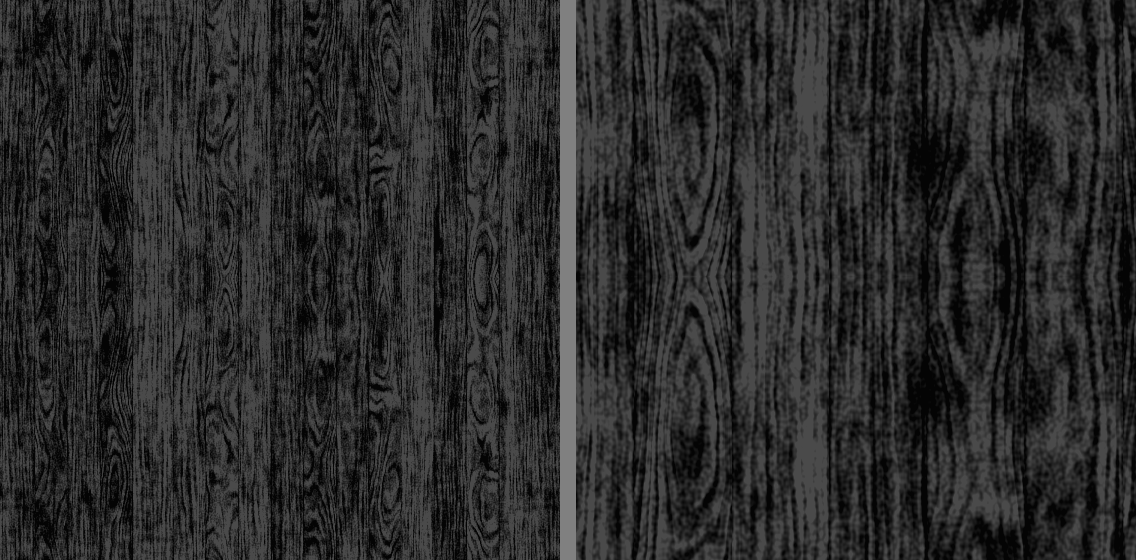
Left, the full canvas; right, a detail of the centre.
Reproduce this texture procedurally as a Shadertoy shader.

```glsl
// Charred wooden boards standing upright, mirrored about a horizontal axis.
// Each board mixes straight grain with arched growth rings (contours of a
// height field); fibres follow those contours, then speckle, scuffs and soot.

const vec3 SOOT = vec3(0.015);
const vec3 ASH = vec3(0.29);
const float MIRROR_Y = 0.502;      // height of the mirror axis
const float BOARD_WIDTH = 0.0582;
const float FIRST_EDGE = 0.004;    // left edge of board 0
const int BOARDS = 16;             // boards before the row repeats
const float WIDE_BOARD = 4.0;      // index of the one wider board
const float WIDE_EXTRA = 0.25;     // its extra width, in boards
const float SEAM = 0.07;           // seam width, in half boards
const float BASE_TONE = 0.56;
const float RING_DEPTH = 0.55;
const float FIBRE_DEPTH = 0.48;
const float SPECKLE_DEPTH = 0.75;
const float SCUFF_DEPTH = 0.35;
const float PATCH_DEPTH = 0.55;
const float SMUDGE_DEPTH = 0.7;

// Brightness offset of each board.
const float TONE[BOARDS] = float[](
    -0.08, -0.18, -0.05, -0.16, 0.20, 0.03, 0.05, 0.15,
    -0.10, -0.11, -0.07, -0.04, 0.20, -0.12, 0.05, 0.12);

// Grain figure of each board: 0 is straight, 1 is fully arched.
const float FIGURE[BOARDS] = float[](
    0.1, 0.8, 0.1, 0.9, 0.0, 0.25, 1.0, 0.15,
    0.1, 0.7, 0.3, 0.9, 0.0, 0.2, 1.0, 0.15);

float hash(ivec2 cell) {
    uvec2 k = uvec2(cell) * uvec2(1597u, 3571u);
    uint n = (k.x ^ (k.y << 7)) * 74779u + k.y;
    n = (n ^ (n >> 15)) * 668265u;
    n = (n ^ (n >> 13)) * 374761u;
    return float((n ^ (n >> 16)) & 65535u) / 65536.0;
}

float cornerSlope(ivec2 cell, vec2 offset) {
    float angle = 6.28319 * hash(cell);
    return dot(vec2(cos(angle), sin(angle)), offset);
}

float gradientNoise(vec2 p) {
    ivec2 i = ivec2(floor(p));
    vec2 f = fract(p);
    vec2 w = f * f * f * (f * (f * 6.0 - 15.0) + 10.0);
    float low = mix(cornerSlope(i, f),
                    cornerSlope(i + ivec2(1, 0), f - vec2(1, 0)), w.x);
    float high = mix(cornerSlope(i + ivec2(0, 1), f - vec2(0, 1)),
                     cornerSlope(i + ivec2(1, 1), f - vec2(1, 1)), w.x);
    return mix(low, high, w.y);
}

// Contours of this height are the growth rings; u runs -1..1 over a board.
float ringHeight(float u, float y, float figure, vec2 seed) {
    float heart = 0.9 * gradientNoise(vec2(0.5, y * 3.0) + seed.yx);
    float straight = 4.5 * u + 1.2 * gradientNoise(vec2(u, y * 4.0) + seed);
    float arched = 3.2 * pow(abs(u - heart), 1.5)
                 + 7.5 * gradientNoise(vec2(u * 0.5, y * 5.5) + seed);
    float jag = 0.5 * gradientNoise(vec2(u * 2.5, y * 30.0) + seed);
    return mix(straight, arched, figure) + jag * mix(0.5, 1.0, figure);
}

// A dark line at each whole height, fading out where rings get too dense.
float ringTone(float height) {
    float s = fract(height);
    float line = smoothstep(0.05, 0.4, s) * (1.0 - smoothstep(0.8, 1.0, s));
    return (line - 0.6) * (1.0 - smoothstep(0.4, 0.9, fwidth(height)));
}

void mainImage(out vec4 fragColor, in vec2 fragCoord) {
    vec2 p = fragCoord / iResolution.xy;
    float y = abs(p.y - MIRROR_Y);

    // Board index and position across the board
    float period = float(BOARDS) + WIDE_EXTRA;
    float x = mod((p.x - FIRST_EDGE) / BOARD_WIDTH, period);
    x -= WIDE_EXTRA * clamp((x - WIDE_BOARD) / (1.0 + WIDE_EXTRA), 0.0, 1.0);
    int board = clamp(int(x), 0, BOARDS - 1);
    float u = 2.0 * (x - float(board)) - 1.0;
    vec2 seed = vec2(37.73, 11.37) * (float(board) + 1.0);
    float figure = FIGURE[board];

    // Growth rings, stronger in some stretches than in others
    float tone = BASE_TONE + TONE[board];
    float height = ringHeight(u, y, figure, seed);
    float strength = 0.9 + gradientNoise(vec2(u * 2.0, y * 9.0) + seed * 2.3);
    tone += RING_DEPTH * strength * mix(0.7, 1.0, figure) * ringTone(height);

    // Long crisp fibres along the contours, and fine speckle
    float across = 1.35 * height + 0.8 * u;
    float fibre = gradientNoise(vec2(across, y * 15.0) + seed);
    tone += FIBRE_DEPTH * (smoothstep(-0.25, 0.2, fibre) - 0.55);
    float pore = gradientNoise(vec2(u * 7.5, y * 90.0) + seed.yx);
    float grit = gradientNoise(vec2(u * 11.0, y * 310.0) + seed);
    tone += SPECKLE_DEPTH * (0.6 * pore + 0.75 * grit);

    // Cross scuffs, broad patches and sooty smudges
    tone += SCUFF_DEPTH * gradientNoise(vec2(u * 1.3, y * 75.0) + seed.yx);
    tone += PATCH_DEPTH * gradientNoise(vec2(u * 1.3, y * 5.0) + seed.yx);
    float smudge = gradientNoise(vec2(u * 1.0, y * 14.0) + seed * 1.7);
    tone -= SMUDGE_DEPTH * smoothstep(0.25, 0.65, smudge);

    // Seams between boards
    float seam = 1.0 - smoothstep(0.0, SEAM, 1.0 - abs(u));
    tone -= 0.45 * seam;

    fragColor = vec4(mix(SOOT, ASH, clamp(tone, 0.0, 1.0)), 1.0);
}
```
